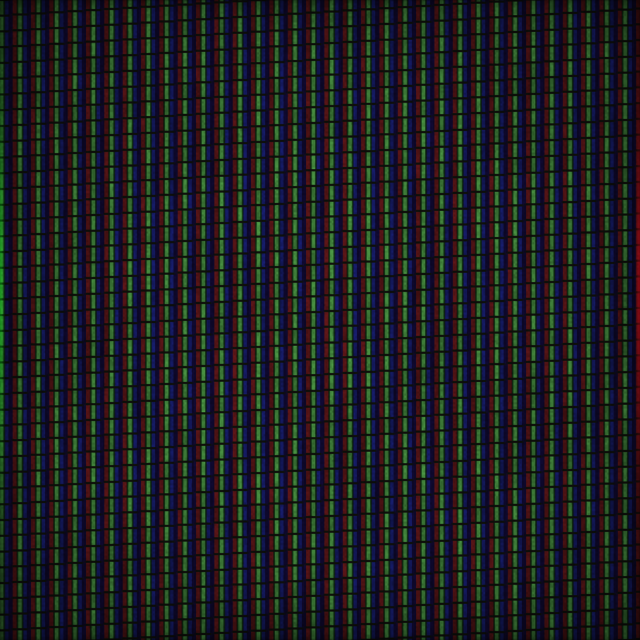
Reproduce this pattern procedurally as a WebGL 2 fragment shader.

```glsl
#version 300 es
precision highp float;
// Draws a close view of a display: upright red, green and blue phosphor stripes cut into cells.

#define COLUMNS 34.9      // triads across the canvas
#define ROWS 40.6         // cells down the canvas
#define COLUMN_SHIFT 1.09 // position of the first green stripe, in triads
#define ROW_SHIFT 0.32    // position of the first gap, in cells
#define ROW_TILT 0.07     // rise of the gaps from one triad to the next
#define GAP_WIDTH 0.14    // height of the dark gap, in cells
#define SOFTNESS 0.035    // least blur of the stripe edges, in triads
#define CELL_WEAR 0.24    // brightness spread between cells
#define GRAIN 0.26        // strength of the fine grain
#define VIGNETTE 0.12     // falloff toward the border
#define GAIN 1.10         // overall brightness

uniform vec2 u_resolution;
out vec4 fragColor;

const vec3 RED = vec3(0.29, 0.07, 0.075);
const vec3 GREEN = vec3(0.22, 0.44, 0.20);
const vec3 DEEP_GREEN = vec3(0.07, 0.20, 0.08);
const vec3 BLUE = vec3(0.07, 0.09, 0.33);
const vec3 NAVY = vec3(0.05, 0.03, 0.16);
const vec3 GAP = vec3(0.05, 0.055, 0.04);

float hash(vec2 p) {
    vec3 q = fract(vec3(p.xyx) * 0.1031);
    q += dot(q, q.yzx + 33.33);
    return fract((q.x + q.y) * q.z);
}

float valueNoise(vec2 p) {
    vec2 cell = floor(p);
    vec2 f = fract(p);
    f = f * f * (3.0 - 2.0 * f);
    float low = mix(hash(cell), hash(cell + vec2(1.0, 0.0)), f.x);
    float high = mix(hash(cell + vec2(0.0, 1.0)), hash(cell + 1.0), f.x);
    return mix(low, high, f.y);
}

float edge(float position, float x, float blur) {
    return smoothstep(position - blur, position + blur, x);
}

// Stripe colour across one triad; u runs from -0.5 to 0.5 around the green core.
vec3 triadColor(float u, float blur) {
    vec3 color = mix(NAVY, RED, edge(-0.40, u, blur));
    color = mix(color, DEEP_GREEN, edge(-0.17, u, blur));
    color = mix(color, GREEN, edge(-0.09, u, blur));
    color = mix(color, DEEP_GREEN, edge(0.09, u, blur));
    color = mix(color, BLUE, edge(0.17, u, blur));
    color = mix(color, NAVY, edge(0.37, u, blur));
    // Thin grooves on either side of the green stripe.
    float groove = 1.0 - smoothstep(0.0, 0.03 + blur, abs(abs(u) - 0.17));
    return color * (1.0 - 0.35 * groove);
}

// Green and red fringes along the left and right borders.
vec3 borderFringe(vec2 p) {
    float band = exp(-pow((p.y - 0.55) / 0.24, 2.0));
    float left = 1.0 - smoothstep(0.001, 0.009, p.x);
    float right = smoothstep(0.991, 0.999, p.x);
    return band * (left * vec3(0.0, 0.34, 0.02) + right * vec3(0.34, 0.0, 0.03));
}

void main() {
    vec2 p = gl_FragCoord.xy / u_resolution;
    vec2 pixel = vec2(COLUMNS, ROWS) / u_resolution;

    // Triad and cell coordinates.
    float across = p.x * COLUMNS - COLUMN_SHIFT;
    float column = floor(across + 0.5);
    float u = across - column;
    float up = p.y * ROWS + ROW_SHIFT - ROW_TILT * column;
    float row = floor(up);
    float v = fract(up);

    // Stripes, with uneven brightness from cell to cell.
    vec3 color = triadColor(u, max(SOFTNESS, 0.65 * pixel.x));
    float stripe = floor((u + 0.5) * 3.0);
    float wear = hash(vec2(column * 3.0 + stripe + 151.0, row + 97.0));
    color *= 1.0 + CELL_WEAR * (wear - 0.5);

    // Dark gaps between cells; faint between triads.
    float gapDistance = min(v, 1.0 - v);
    float gapBlur = max(0.05, 0.6 * pixel.y);
    float gap = 1.0 - edge(0.5 * GAP_WIDTH, gapDistance, gapBlur);
    float lit = 1.0 - 0.6 * smoothstep(0.38, 0.46, abs(u));
    color = mix(color, GAP, gap * lit);

    // Fine grain and broad unevenness.
    float grain = valueNoise(p * 300.0) - 0.5;
    float patches = valueNoise(p * 9.0 + 40.0) - 0.5;
    color *= 1.0 + GRAIN * grain + 0.12 * patches;

    // Border falloff and fringes.
    vec2 inset = 4.0 * p * (1.0 - p);
    color *= GAIN * max(0.3, pow(inset.x * inset.y, VIGNETTE));
    color += borderFringe(p);

    fragColor = vec4(clamp(color, 0.0, 1.0), 1.0);
}
```
